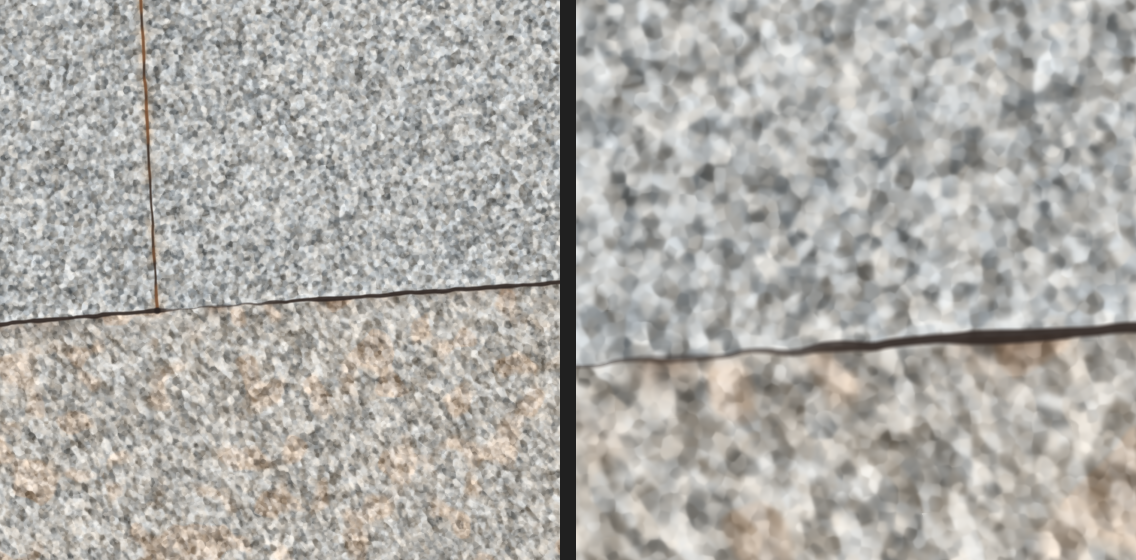
Left: the whole. Right: its middle third, enlarged.
Write a WebGL 1 fragment shader that draws this texture.

```glsl
#ifdef GL_FRAGMENT_PRECISION_HIGH
precision highp float;
#else
precision mediump float;
#endif

uniform vec2 u_resolution;

vec3 hash3(vec2 p) {
  vec3 q = fract(vec3(p.xyx) * vec3(0.1031, 0.1030, 0.0973));
  q += dot(q, q.yxz + 33.33);
  return fract((q.xxy + q.yzz) * q.zyx);
}

// Soft cellular noise: scattered grains blended by distance; x is tone, y is hue
vec2 grains(vec2 p, float sharpness) {
  vec2 cell = floor(p), f = fract(p), sum = vec2(0.0);
  float total = 0.0;
  for (int j = -1; j <= 1; j++) {
    for (int i = -1; i <= 1; i++) {
      vec2 o = vec2(float(i), float(j));
      vec3 h = hash3(cell + o + 57.0);
      vec2 d = o + h.xy - f;
      float w = exp(-sharpness * dot(d, d));
      sum += w * vec2(h.z, fract(h.z * 7.31 + h.x * 3.7));
      total += w;
    }
  }
  return sum / total - 0.5;
}

// Layered sines for slow changes of tone
float drift(vec2 p) {
  return (sin(p.x + 1.7 * sin(p.y * 0.8)) + sin(p.y * 1.3 - 1.4 * sin(p.x * 0.7 + 1.0))) * 0.5;
}

float band(float d, float halfWidth, float soft) {
  return 1.0 - smoothstep(halfWidth - soft, halfWidth + soft, abs(d));
}

void main() {
  vec2 uv = gl_FragCoord.xy / u_resolution;
  float soft = max(0.0012, 0.75 / min(u_resolution.x, u_resolution.y));

  // Slab layout: a sloping bed joint that bends where the upright joint meets it
  float wobble = 0.0035 * grains(vec2(uv.x * 45.0, 3.5), 4.0).x;
  float corner = uv.x - 0.281;
  float bed = uv.y - 0.445 - corner * (corner < 0.0 ? 0.085 : 0.071) - wobble;
  float upright = uv.x - 0.281 + (uv.y - 0.445) * 0.054
                - 0.003 * grains(vec2(7.5, uv.y * 40.0), 4.0).x;
  float upper = smoothstep(-soft, soft, bed);
  float leftSlab = upper * (1.0 - smoothstep(-soft, soft, upright));

  // Granite grain, a little coarser and leaning in the lower slab
  vec2 lean = vec2(uv.x + 0.25 * uv.y, uv.y * 0.82);
  vec2 fineGrain = grains(uv * vec2(122.0, 112.0), 5.0);
  vec2 lowGrain = grains(lean * 108.0, 5.0);
  vec2 coarse = grains(uv * 62.0 + 19.0, 4.0);
  vec2 specks = grains(uv * 185.0 + 41.0, 5.0);
  vec2 grain = mix(lowGrain, fineGrain, upper) * 0.62 + coarse * 0.2 + specks * 0.3;

  float patches = drift(uv * 13.0) * 0.6 + drift(uv.yx * 31.0 + 4.0) * 0.4;
  float tone = 0.695 + 0.66 * grain.x - 0.22 * grain.x * grain.x + 0.014 * patches;
  tone -= 0.012 * leftSlab;
  vec3 tint = mix(vec3(0.014, 0.002, -0.022), vec3(-0.003, 0.002, -0.004), upper);
  vec3 color = tone + tint + grain.y * vec3(0.045, 0.0, -0.05);

  // Pink and cream feldspar blotches in the lower slab
  float blotch = smoothstep(0.08, 0.3, grains(uv * 27.0 + 8.0, 4.0).x + 0.08 * patches);
  color += blotch * (1.0 - upper) * vec3(0.045, 0.0, -0.035);

  // Worn edges: pale lip above the bed joint, brown stain below, rust along the upright
  float dirt = 0.5 + grains(uv * 34.0 + 11.0, 4.0).x;
  color += 0.05 * upper * exp(-abs(bed - 0.009) * 160.0);
  float stain = (1.0 - upper) * exp(bed * 70.0) * smoothstep(0.2, 0.8, dirt);
  color = mix(color, color * vec3(0.74, 0.66, 0.60), stain);
  float rust = upper * exp(-abs(upright) * 130.0) * smoothstep(0.25, 0.8, dirt);
  color = mix(color, color * vec3(0.98, 0.86, 0.74), rust);

  // Open joints, the bed joint thinning and fading just right of the corner
  float filled = smoothstep(0.0, 0.03, corner) * (1.0 - smoothstep(0.13, 0.24, corner));
  float bedWidth = mix(0.0036, 0.0018, filled) + 0.0025 * (dirt - 0.5);
  float bedLine = band(bed, bedWidth, soft * 1.6) * mix(0.92, 0.5, filled);
  float uprightLine = upper * band(upright, 0.0021 + 0.0014 * (dirt - 0.5), soft * 1.4);
  vec3 rustyGap = mix(vec3(0.23, 0.18, 0.15), vec3(0.47, 0.31, 0.20), smoothstep(0.45, 0.85, dirt));
  color = mix(color, rustyGap, uprightLine * 0.88);
  color = mix(color, vec3(0.20, 0.165, 0.15), bedLine);
  float chip = 1.0 - smoothstep(0.003, 0.008, length(vec2(corner, uv.y - 0.445)));
  color = mix(color, vec3(0.17, 0.14, 0.13), chip * 0.9);

  gl_FragColor = vec4(clamp(color, 0.0, 1.0), 1.0);
}
```
